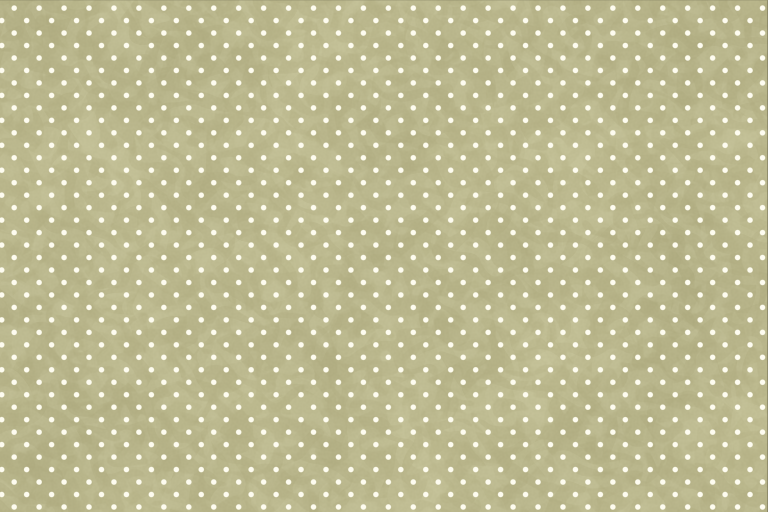
A WebGL 1 fragment shader for this pattern:

```glsl
precision highp float;
// Small cream polka dots in a staggered grid over mottled olive-beige paper.

uniform vec2 u_resolution;

// Lengths are in canvas heights, measured from the top left corner.
const float STEP = 0.02436;                  // spacing of rows and half-columns
const vec2 FIRST_DOT = vec2(0.0277, 0.0158);
const float DOT_RADIUS = 0.0053;

const vec3 DOT_COLOR = vec3(0.995, 0.99, 0.94);
const vec3 PAPER = vec3(0.728, 0.717, 0.548);
const vec3 LIGHT_BLOTCH = vec3(0.762, 0.752, 0.592);
const vec3 DARK_BLOTCH = vec3(0.695, 0.680, 0.510);
const vec3 EDGE_COLOR = vec3(0.42, 0.41, 0.31);

const int BLOTCH_LAYERS = 6;
const float BLOTCH_FREQUENCY = 11.0;
const float BLOTCH_OPACITY = 0.40;
const float BLOTCH_THRESHOLD = 0.07;
const float WARP_FREQUENCY = 13.0;
const float WARP_AMOUNT = 0.040;
const float CLOUD_FREQUENCY = 4.0;
const float CLOUD_STRENGTH = 0.035;
const float GRAIN_FREQUENCY = 190.0;
const float GRAIN_STRENGTH = 0.012;
const float EDGE_WIDTH = 0.003;

// Random unit gradient for a noise cell.
vec2 cellGradient(vec2 cell) {
    vec3 h = fract(cell.xyx * vec3(0.1031, 0.1030, 0.0973));
    h += dot(h, h.yzx + 33.33);
    float angle = 6.28318 * fract((h.x + h.y) * h.z);
    return vec2(cos(angle), sin(angle));
}

float gradientNoise(vec2 p) {
    vec2 cell = floor(p);
    vec2 f = p - cell;
    vec2 u = f * f * f * (f * (f * 6.0 - 15.0) + 10.0);
    float a = dot(cellGradient(cell), f);
    float b = dot(cellGradient(cell + vec2(1.0, 0.0)), f - vec2(1.0, 0.0));
    float c = dot(cellGradient(cell + vec2(0.0, 1.0)), f - vec2(0.0, 1.0));
    float d = dot(cellGradient(cell + 1.0), f - 1.0);
    return mix(mix(a, b, u.x), mix(c, d, u.x), u.y);
}

vec2 rotate(vec2 p, float angle) {
    float c = cos(angle);
    float s = sin(angle);
    return vec2(c * p.x - s * p.y, s * p.x + c * p.y);
}

// Overlapping translucent flakes, alternately light and dark.
vec3 mottledPaper(vec2 p, float pixel) {
    vec3 color = PAPER;
    for (int i = 0; i < BLOTCH_LAYERS; i++) {
        float layer = float(i);
        vec2 offset = vec2(17.3, 41.7) * (layer + 1.0);
        vec2 w = p * WARP_FREQUENCY + offset;
        vec2 warp = vec2(gradientNoise(w), gradientNoise(w + 71.9));
        float frequency = BLOTCH_FREQUENCY + 1.7 * layer;
        vec2 q = rotate(p + WARP_AMOUNT * warp, 1.1 * layer + 0.4);
        q *= frequency * vec2(0.85, 1.7);
        float softness = 1.6 * frequency * pixel;
        float flake = smoothstep(-softness, softness,
                                 gradientNoise(q + offset.yx) - BLOTCH_THRESHOLD);
        vec3 tint = mod(layer, 2.0) < 0.5 ? LIGHT_BLOTCH : DARK_BLOTCH;
        color = mix(color, tint, BLOTCH_OPACITY * flake);
    }
    color += CLOUD_STRENGTH * gradientNoise(p * CLOUD_FREQUENCY + 5.2);
    color += GRAIN_STRENGTH * gradientNoise(p * GRAIN_FREQUENCY);
    return color;
}

// Distance to the nearest dot centre: a square grid turned by 45 degrees.
float dotDistance(vec2 p) {
    vec2 g = (p - FIRST_DOT) / STEP;
    vec2 diagonal = 0.5 * vec2(g.x + g.y, g.x - g.y);
    vec2 local = diagonal - floor(diagonal + 0.5);
    return length(local) * sqrt(2.0) * STEP;
}

void main() {
    float pixel = 1.0 / u_resolution.y;
    vec2 p = vec2(gl_FragCoord.x, u_resolution.y - gl_FragCoord.y) * pixel;

    vec3 color = mottledPaper(p, pixel);

    float dotMask = 1.0 - smoothstep(-0.75 * pixel, 0.75 * pixel,
                                     dotDistance(p) - DOT_RADIUS);
    color = mix(color, DOT_COLOR, dotMask);

    // Thin worn border along the right, fainter along the top.
    float fromRight = u_resolution.x * pixel - p.x;
    float border = 0.7 * (1.0 - smoothstep(0.0, EDGE_WIDTH, fromRight));
    border = max(border, 0.25 * (1.0 - smoothstep(0.0, EDGE_WIDTH, p.y)));
    color = mix(color, EDGE_COLOR, border);

    gl_FragColor = vec4(color, 1.0);
}
```
